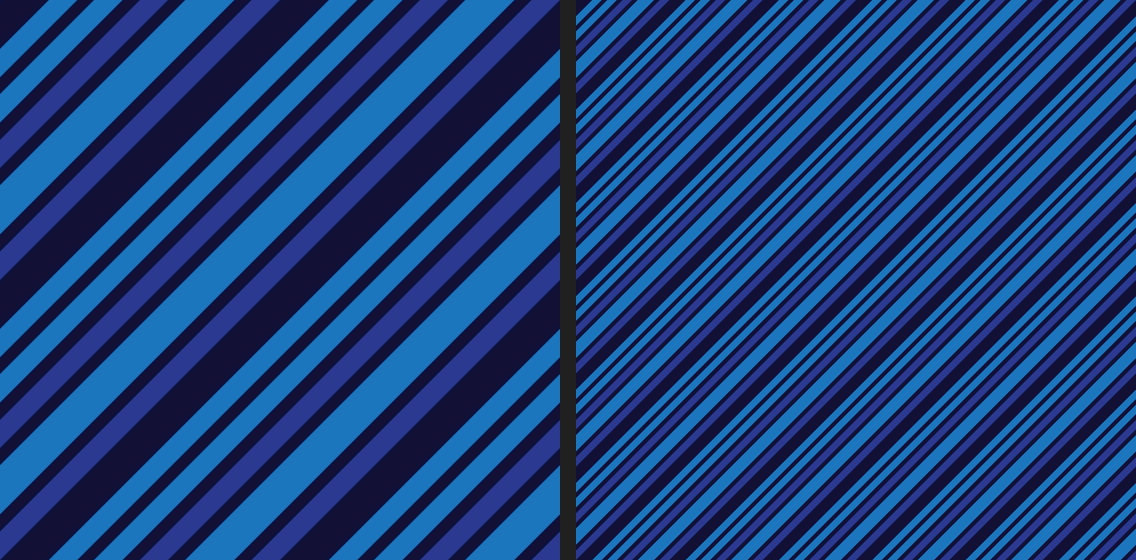
Left, the tile; right, the same tile 3 across and 3 down.
Reproduce this pattern procedurally as a WebGL 1 fragment shader.

```glsl
precision highp float;

uniform vec2 u_resolution;

const float REPEATS = 2.0;       // stripe groups across and down
const float RIM_WIDTH = 0.011;   // bluish fringe of the ground, in periods
const float EDGE_PIXELS = 0.7;   // half width of the smoothed edge

const vec3 GROUND = vec3(0.070, 0.066, 0.208);
const vec3 RIM    = vec3(0.045, 0.068, 0.245);
const vec3 BLUE   = vec3(0.110, 0.463, 0.742);
const vec3 INDIGO = vec3(0.168, 0.228, 0.563);

// Start and end of each stripe, as fractions of one period
const vec2 BLUE_THIN_A = vec2(0.1745, 0.276);
const vec2 BLUE_THIN_B = vec2(0.336, 0.4375);
const vec2 BLUE_WIDE   = vec2(0.6615, 0.837);
const vec2 INDIGO_A    = vec2(0.500, 0.600);
const vec2 INDIGO_B    = vec2(0.8985, 1.000);

// Signed distance to a stripe that wraps each period, positive inside
float stripe(float phase, vec2 span) {
  float center = 0.5 * (span.x + span.y);
  float fromCenter = abs(fract(phase - center + 0.5) - 0.5);
  return 0.5 * (span.y - span.x) - fromCenter;
}

void main() {
  // Diagonal phase rising to the right and falling upward
  vec2 uv = gl_FragCoord.xy / u_resolution;
  float phase = REPEATS * (uv.x - uv.y);
  float edge = EDGE_PIXELS * REPEATS * length(1.0 / u_resolution);

  float blue = max(stripe(phase, BLUE_WIDE),
                   max(stripe(phase, BLUE_THIN_A), stripe(phase, BLUE_THIN_B)));
  float indigo = max(stripe(phase, INDIGO_A), stripe(phase, INDIGO_B));

  // Dark ground, slightly bluer beside the stripes
  float gap = -max(blue, indigo);
  vec3 color = mix(RIM, GROUND, smoothstep(0.6 * RIM_WIDTH, 1.4 * RIM_WIDTH, gap));

  // Flat stripes
  color = mix(color, INDIGO, smoothstep(-edge, edge, indigo));
  color = mix(color, BLUE, smoothstep(-edge, edge, blue));

  gl_FragColor = vec4(color, 1.0);
}
```
